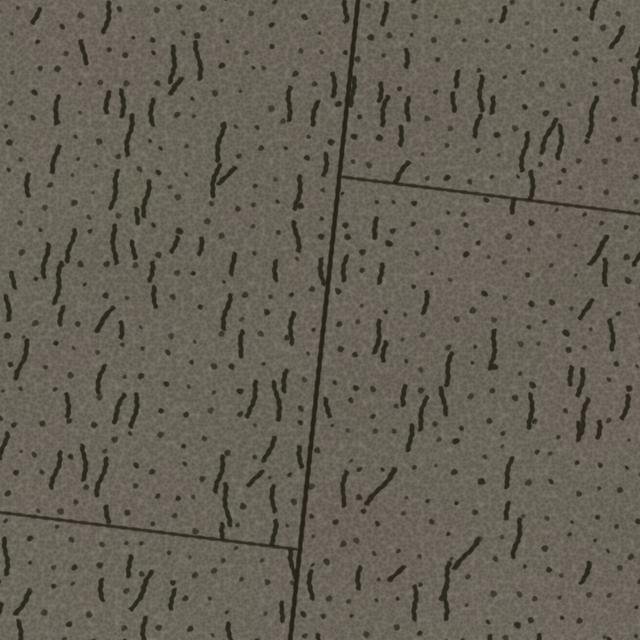
This texture is drawn by a three.js fragment shader. Its source:

```glsl
varying vec2 vUv;

const vec2 TILE_SIZE = vec2(0.62, 1.166);
const vec2 CELLS_PER_TILE = vec2(17.0, 28.0);
const vec3 PANEL = vec3(0.425, 0.403, 0.361);
const vec3 PIT = vec3(0.165, 0.153, 0.113);
const vec3 SEAM = vec3(0.15, 0.13, 0.09);

vec2 hash2(vec2 cell) {
  vec3 q = fract(cell.xyx * vec3(0.1031, 0.1030, 0.0973));
  q += dot(q, q.yzx + 33.33);
  return fract((q.xx + q.yz) * q.zy);
}

// Coverage that falls from 1 to 0 around the outline
float softFill(float dist, float blur) {
  return 1.0 - smoothstep(-blur, blur, dist);
}

// Distance to the nearest scattered point
float cellular(vec2 p) {
  vec2 cell = floor(p);
  float nearest = 2.0;
  for (int j = -1; j <= 1; j++) {
    for (int i = -1; i <= 1; i++) {
      vec2 c = cell + vec2(float(i), float(j));
      nearest = min(nearest, length(c + hash2(c) - p));
    }
  }
  return nearest;
}

float layeredSines(vec2 p) {
  float sum = 0.0;
  float gain = 0.5;
  for (int i = 0; i < 4; i++) {
    sum += gain * sin(p.x + 1.7 * sin(p.y)) * cos(p.y - 0.6 * p.x);
    p = mat2(1.5, 1.1, -1.1, 1.5) * p + 2.3;
    gain *= 0.55;
  }
  return sum;
}

// Wavy upright groove centred on the origin
float grooveDistance(vec2 p, float halfLength, float tilt, float phase) {
  float t = clamp(p.y, -halfLength, halfLength);
  float axis = tilt * t + 0.0022 * sin(t * 115.0 + phase);
  vec2 offset = p - vec2(axis, t);
  offset.x *= inversesqrt(1.0 + tilt * tilt);
  return length(offset);
}

// One pinhole or groove per grid cell
float pits(vec2 p, vec2 tileSize, vec2 cellCount, vec2 seed) {
  vec2 cellSize = tileSize / cellCount;
  vec2 home = floor(p / cellSize);
  float cover = 0.0;
  for (int j = -1; j <= 1; j++) {
    for (int i = -1; i <= 1; i++) {
      vec2 cell = home + vec2(float(i), float(j));
      vec2 inside = step(vec2(0.0), cell) * step(cell, cellCount - 1.0);
      vec2 place = hash2(cell + seed);
      vec2 kind = hash2(cell + seed + 71.3);
      vec2 form = hash2(cell + seed + 143.9);
      vec2 offset = p - (cell + mix(vec2(0.16), vec2(0.84), place)) * cellSize;

      float groove = step(kind.x, 0.22);
      float halfLength = groove * mix(0.010, 0.031, kind.y);
      float tilt = mix(-0.25, 0.15, form.x) + 0.7 * pow(form.y, 6.0);
      float radius = mix(mix(0.0027, 0.0052, form.x), 0.0037, groove);
      float strength = mix(mix(0.65, 0.95, form.y), 0.97, groove);

      float dist = grooveDistance(offset, halfLength, tilt, place.x * 6.28);
      float mark = strength * softFill(dist - radius, 0.0018);
      cover = max(cover, mark * inside.x * inside.y);
    }
  }
  return cover;
}

// Slightly turned running bond; xy is the place in a tile, zw its index
vec4 staggeredTile(vec2 uv, vec2 size) {
  float across = uv.x - (0.4535 + 0.106 * uv.y);
  float up = uv.y + 0.123 * across - 0.141;
  float column = floor(across / size.x);
  up -= 0.5 * size.y * mod(column + 1.0, 2.0);
  float row = floor(up / size.y);
  return vec4(vec2(across, up) - vec2(column, row) * size, column, row);
}

void main() {
  vec4 tile = staggeredTile(vUv, TILE_SIZE);
  vec2 seed = (tile.zw + 4.0) * vec2(37.0, 53.0);

  // Grainy painted face with broad tint changes
  float grain = 0.085 * (cellular(vUv * 165.0) - 0.48)
              + 0.060 * (cellular(vUv * 88.0 + 19.0) - 0.48);
  float shade = 0.014 * layeredSines(vUv * 6.0);
  float tint = layeredSines(vUv * 9.0 + 4.0);
  vec3 color = PANEL + grain + shade + 0.012 * tint * vec3(0.6, -0.5, 0.7);

  // Rough edged perforations
  vec2 ragged = tile.xy + 0.0006 * sin(tile.yx * vec2(520.0, 430.0));
  color = mix(color, PIT + 0.3 * grain, pits(ragged, TILE_SIZE, CELLS_PER_TILE, seed));

  // Long joints are wider and darker than the cross joints
  vec2 edge = min(tile.xy, TILE_SIZE - tile.xy);
  edge += 0.0004 * sin(tile.yx * 310.0);
  float crossJoint = 0.82 * softFill(edge.y - 0.0024, 0.0018);
  float longJoint = 0.97 * softFill(edge.x - 0.0036, 0.0018);
  color = mix(color, SEAM + 0.2 * grain, max(crossJoint, longJoint));

  gl_FragColor = vec4(color, 1.0);
}
```
